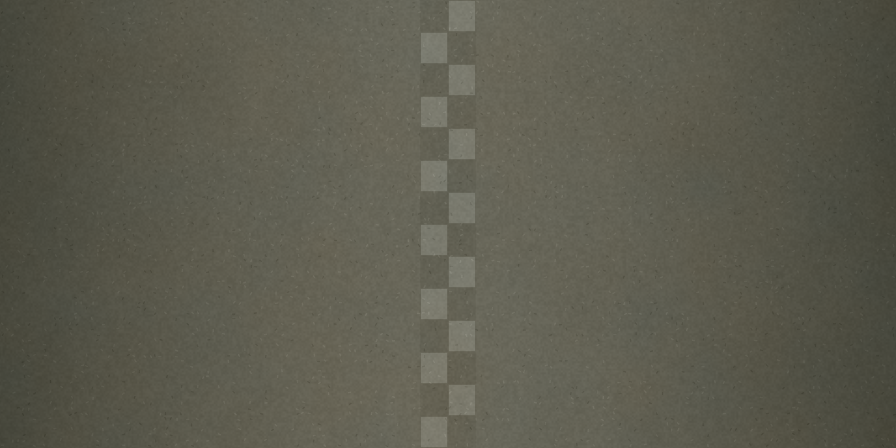
This background is drawn by a Shadertoy shader. Its source:

```glsl
// Grainy olive paper, darker at both sides, with a pale two-column checker strip.

const vec3 CENTRE_COLOR = vec3(0.412, 0.404, 0.350);
const vec3 SIDE_COLOR = vec3(0.277, 0.277, 0.232);
const vec3 TILE_COLOR = vec3(0.485, 0.482, 0.432);
const vec3 WARM_TINT = vec3(0.010, 0.000, -0.008);
const float FALLOFF = 1.65;       // shape of the darkening to the sides
const float TILE_ROWS = 14.0;     // rows over the canvas height
const float TILE_WIDTH = 0.0625;  // in canvas heights
const float TILE_INSET = 0.0016;
const float STRIP_SHADE = 0.022;  // darkening of the empty cells
const float GRAIN = 0.050;
const float MOTTLE = 0.022;
const float FLECK_CELLS = 85.0;   // fleck cells over the canvas height
const float FLECK_SHARE = 0.16;

float hash(vec2 p) {
    vec3 q = fract(vec3(p.xyx) * 0.1031);
    q += dot(q, q.yzx + 33.33);
    return fract((q.x + q.y) * q.z);
}

float noise(vec2 p) {
    vec2 i = floor(p), f = fract(p);
    f = f * f * (3.0 - 2.0 * f);
    return mix(mix(hash(i), hash(i + vec2(1, 0)), f.x),
               mix(hash(i + vec2(0, 1)), hash(i + vec2(1, 1)), f.x), f.y);
}

// Signed noise summed over octaves
float fbm(vec2 p) {
    float sum = 0.0, amp = 0.5;
    for (int i = 0; i < 4; i++) {
        sum += amp * (noise(p) - 0.5);
        p = p * 2.03 + 17.7;
        amp *= 0.5;
    }
    return sum;
}

float boxDistance(vec2 p, vec2 halfSize) {
    vec2 d = abs(p) - halfSize;
    return length(max(d, 0.0)) + min(max(d.x, d.y), 0.0);
}

// Short fibres, turned and placed at random, light or dark
float flecks(vec2 p) {
    vec2 cell = floor(p * FLECK_CELLS);
    vec2 offset = vec2(hash(cell + 3.1), hash(cell + 8.7)) * 0.4 - 0.2;
    vec2 q = fract(p * FLECK_CELLS) - 0.5 - offset;
    float angle = 6.2832 * hash(cell + 21.3);
    vec2 dir = vec2(cos(angle), sin(angle));
    float d = length(q - dir * clamp(dot(q, dir), -0.16, 0.16));
    float present = step(hash(cell + 40.9), FLECK_SHARE);
    float tone = hash(cell + 57.2) < 0.65 ? 0.045 : -0.045;
    return present * tone * (1.0 - smoothstep(0.04, 0.22, d));
}

void mainImage(out vec4 fragColor, in vec2 fragCoord) {
    float pixel = 1.0 / iResolution.y;
    vec2 p = fragCoord * pixel;
    float halfWidth = 0.5 * iResolution.x * pixel;
    float x = p.x - halfWidth;

    // Horizontal shading
    float side = pow(abs(x) / halfWidth, FALLOFF);
    vec3 color = mix(CENTRE_COLOR, SIDE_COLOR, side);

    // Checker strip: the left column starts at the bottom
    vec2 cellSize = vec2(TILE_WIDTH, 1.0 / TILE_ROWS);
    vec2 grid = vec2(x, p.y) / cellSize;
    vec2 local = (fract(grid) - 0.5) * cellSize;
    float filled = mod(floor(grid.x) + floor(grid.y), 2.0);
    float tileEdge = boxDistance(local, 0.5 * cellSize - TILE_INSET);
    float tile = filled * (1.0 - smoothstep(-0.5 * pixel, 0.5 * pixel, tileEdge));
    float strip = 1.0 - smoothstep(TILE_WIDTH - pixel, TILE_WIDTH + pixel, abs(x));
    color -= STRIP_SHADE * strip;
    color = mix(color, TILE_COLOR, tile * strip);

    // Paper texture: soft mottling, warm patches, fine grain, fibres
    float light = mix(1.0, 0.75, side);
    color += MOTTLE * fbm(p * vec2(9.0, 6.0));
    color += WARM_TINT * 2.0 * fbm(p * 7.0 + 31.0);
    float grain = 0.6 * (noise(p * 240.0) - 0.5) + 0.4 * (noise(p * 115.0 + 9.0) - 0.5);
    color += light * (GRAIN * grain + flecks(p));

    fragColor = vec4(clamp(color, 0.0, 1.0), 1.0);
}
```
